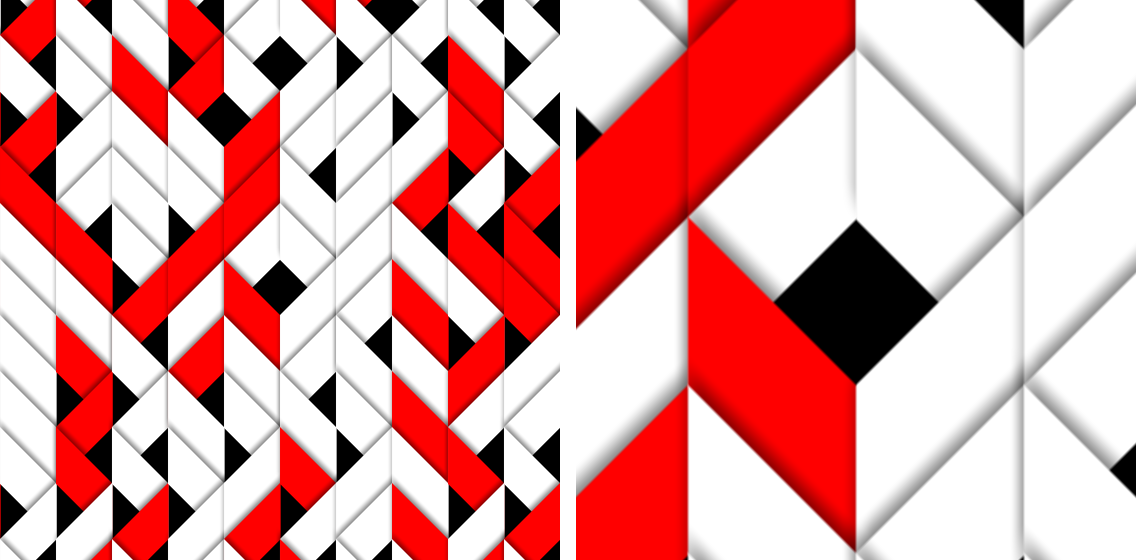
Left, the full canvas; right, a detail of the centre.
Give the GLSL for this pattern, as a three.js fragment shader.

```glsl
// Folded-ribbon weave: slanted white and red bands stacked in columns over black, with soft shadows.
varying vec2 vUv;

const float COLUMNS = 10.0;
const float ROW_OFFSET = 0.625;    // first band corner, measured down from the top
const float RED_SHARE = 0.31;
const float SHADOW_STRENGTH = 0.5;
const float EDGE = 0.011;          // half width of a smoothed edge, in band units
const vec3 BLACK = vec3(0.0);
const vec3 WHITE = vec3(1.0);
const vec3 RED = vec3(1.0, 0.0, 0.0);

// Sine-free hash of a cell to 0..1
float hash(vec2 cell) {
  vec3 p = fract(vec3(cell.xyx) * 0.1031);
  p += dot(p, p.yzx + 33.33);
  return fract((p.x + p.y) * p.z);
}

// Each run of three columns shares one random value, keeping red evenly spread
vec3 bandColor(vec2 cell) {
  float base = hash(vec2(floor(cell.x / 3.0), cell.y) + vec2(71.0, 38.0));
  float pick = fract(base + mod(cell.x, 3.0) / 3.0);
  return pick < RED_SHARE ? RED : WHITE;
}

// Depth below the upper edge of a band that falls or rises to the right
float bandDepth(vec2 cell, vec2 local) {
  bool falling = hash(cell + vec2(17.0, 53.0)) < 0.5;
  return local.y - (falling ? local.x : 1.0 - local.x);
}

// Soft-edged coverage of the unit slab; its far side reaches under the next one
float slab(float d, float edge) {
  return smoothstep(-edge, edge, d) * (1.0 - smoothstep(1.0, 1.0 + 2.0 * edge, d));
}

// Blurred shadow, strongest above the band and faint to its left
float bandShadow(float x, float depth) {
  float side = smoothstep(-0.09, 0.11, x) * (1.0 - smoothstep(1.0, 1.1, x));
  float above = smoothstep(-0.2, 0.05, depth) * (1.0 - smoothstep(0.8, 1.05, depth));
  return SHADOW_STRENGTH * side * above;
}

// Lays one band and its shadow over the colour below
vec3 layBand(vec3 under, vec2 cell, vec2 p) {
  vec2 local = p - cell;
  float depth = bandDepth(cell, local);
  vec3 shaded = under * (1.0 - bandShadow(local.x, depth));
  float cover = slab(local.x, EDGE) * slab(depth, EDGE * 1.4);
  return mix(shaded, bandColor(cell), cover);
}

void main() {
  vec2 p = vec2(vUv.x, 1.0 - vUv.y) * COLUMNS - vec2(0.0, ROW_OFFSET);
  vec2 home = floor(p);
  vec3 color = BLACK;

  // Paint columns left to right, bands top to bottom
  for (int c = -1; c <= 1; c++) {
    for (int r = -3; r <= 1; r++) {
      vec2 cell = home + vec2(float(c), float(r));
      if (cell.x < COLUMNS) color = layBand(color, cell, p);
    }
  }
  gl_FragColor = vec4(color, 1.0);
}
```
